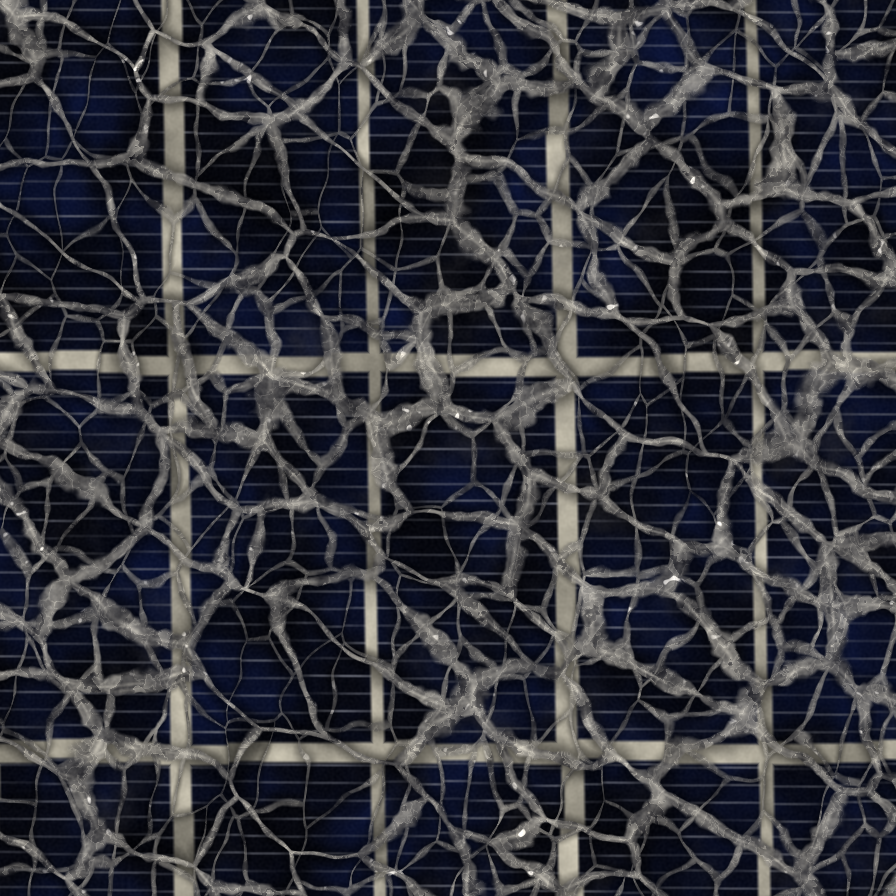
This texture is drawn by a Shadertoy shader. Its source:

```glsl
// Shattered safety glass over a dark blue solar panel with pale busbars.

vec2 hash2(vec2 p) {
    vec3 q = fract(p.xyx * vec3(0.1031, 0.1030, 0.0973));
    q += dot(q, q.yzx + 33.33);
    return fract((q.xx + q.yz) * q.zy);
}

float gradientNoise(vec2 p) {
    vec2 i = floor(p), f = fract(p);
    vec2 u = f * f * f * (f * (f * 6.0 - 15.0) + 10.0);
    vec2 o = vec2(0.0, 1.0);
    float a = dot(hash2(i) * 2.0 - 1.0, f);
    float b = dot(hash2(i + o.yx) * 2.0 - 1.0, f - o.yx);
    float c = dot(hash2(i + o.xy) * 2.0 - 1.0, f - o.xy);
    float d = dot(hash2(i + o.yy) * 2.0 - 1.0, f - o.yy);
    return mix(mix(a, b, u.x), mix(c, d, u.x), u.y);
}

float fbm(vec2 p) {
    float sum = 0.0, amp = 0.6;
    for (int i = 0; i < 4; i++) {
        sum += amp * gradientNoise(p);
        p = mat2(1.6, 1.2, -1.2, 1.6) * p + 17.0;
        amp *= 0.55;
    }
    return sum;
}

// Voronoi shards: x is the distance to the nearest edge, yz a random pair per shard
vec3 shards(vec2 p) {
    vec2 cell = floor(p), f = fract(p), nearest = vec2(0.0), id = cell;
    float best = 9.0, edge = 9.0;
    for (int j = -1; j <= 1; j++)
    for (int i = -1; i <= 1; i++) {
        vec2 g = vec2(i, j);
        vec2 r = g + hash2(cell + g) - f;
        if (dot(r, r) < best) { best = dot(r, r); nearest = r; id = cell + g; }
    }
    for (int j = -2; j <= 2; j++)
    for (int i = -2; i <= 2; i++) {
        vec2 g = vec2(i, j);
        vec2 r = g + hash2(cell + g) - f;
        vec2 across = r - nearest;
        if (dot(across, across) > 1e-4)
            edge = min(edge, dot(0.5 * (r + nearest), normalize(across)));
    }
    return vec3(edge, hash2(id + 71.0));
}

float band(float dist, float halfWidth, float blur) {
    return 1.0 - smoothstep(halfWidth - blur, halfWidth + blur, abs(dist));
}

// Cell face, thin printed fingers and wide busbars
vec3 panel(vec2 p, float px) {
    float patches = smoothstep(-0.25, 0.4, fbm(p * 7.0 + 5.0));
    vec3 col = mix(vec3(0.025, 0.03, 0.06), vec3(0.045, 0.075, 0.2), patches);

    float finger = (fract(p.y * 51.0 + 0.15 * p.x) - 0.5) / 51.0;
    float wear = 0.45 + 0.6 * gradientNoise(p * vec2(14.0, 51.0));
    col = mix(col, vec3(0.42, 0.43, 0.47), clamp(wear, 0.1, 0.8) * band(finger, 0.0014, 0.0006 + px * 0.6));

    float column = (p.x + 0.016 * p.y - 0.207) / 0.216;
    float halfBar = mod(floor(column + 0.5), 2.0) < 0.5 ? 0.0115 : 0.007;
    float vertical = band((fract(column + 0.5) - 0.5) * 0.216, halfBar, 0.0015 + px);
    float row = (fract((p.y - 0.16) / 0.434 + 0.5) - 0.5) * 0.434;
    float bars = max(vertical, band(row, 0.011, 0.0015 + px));
    vec3 metal = vec3(0.66, 0.64, 0.58) * (1.0 + 0.35 * fbm(p * 22.0));
    return mix(col, metal, bars);
}

void mainImage(out vec4 fragColor, in vec2 fragCoord) {
    float px = 1.0 / iResolution.y;
    vec2 uv = fragCoord * px;
    vec2 p = uv + 0.045 * vec2(gradientNoise(uv * 5.0), gradientNoise(uv * 5.0 + 40.0))
                + 0.014 * vec2(gradientNoise(uv * 22.0), gradientNoise(uv * 22.0 + 60.0));

    // Long falling cracks, crossed by steep finer ones
    vec3 large = shards(vec2(dot(p, vec2(0.84, -0.54)) * 7.0, dot(p, vec2(0.54, 0.84)) * 12.0));
    vec3 small = shards(vec2(dot(p, vec2(0.97, -0.24)) * 19.0, dot(p, vec2(0.24, 0.97)) * 11.0) + 30.0);
    float crush = smoothstep(-0.3, 0.35, fbm(uv * 4.5 + 9.0) + 0.12 * (uv.x - 0.4));
    float ragged = 0.5 + 1.1 * gradientNoise(uv * 30.0) + 0.7 * gradientNoise(uv * 75.0);
    float largeWidth = max(0.025, mix(0.03, 0.15, crush) * (0.4 + ragged));
    float smallWidth = max(0.015, mix(0.02, 0.11, crush) * (0.3 + ragged));
    float largeCrack = 1.0 - smoothstep(largeWidth * 0.55, largeWidth + px * 8.0, large.x);
    float smallCrack = 1.0 - smoothstep(smallWidth * 0.5, smallWidth + px * 12.0, small.x);
    float glass = max(largeCrack, smallCrack * mix(0.55, 0.95, crush));

    // Panel seen through shifted shards, shaded beside the cracks
    vec2 shift = (large.yz - 0.5) * 0.006 + (small.yz - 0.5) * 0.004;
    vec3 col = panel(uv + shift, px);
    float shade = smoothstep(0.0, 0.22, large.x) * smoothstep(-0.05, 0.15, small.x);
    col *= mix(0.5, 1.0, shade) * mix(0.8, 1.15, small.y);
    float haze = smoothstep(0.0, 0.45, fbm(uv * 13.0 + 25.0)) * crush;
    col = mix(col, vec3(0.31, 0.3, 0.3), 0.4 * haze);

    // Crushed facets, bright rims and glints
    vec3 facet = shards(p * vec2(58.0, 46.0) + 3.0 * fbm(uv * 35.0));
    float tone = 0.2 + 0.32 * facet.y + 0.6 * fbm(uv * 42.0 + 8.0) + 0.1 * crush;
    tone += 0.14 * (1.0 - smoothstep(0.0, 0.14, facet.x));
    float rim = max(1.0 - smoothstep(0.0, 0.035, large.x), 0.7 * (1.0 - smoothstep(0.0, 0.04, small.x)));
    tone += rim * (0.16 + 0.4 * gradientNoise(uv * 38.0 + 50.0));
    vec3 glassCol = mix(vec3(0.08, 0.08, 0.1), vec3(0.81, 0.79, 0.74), clamp(tone, 0.0, 1.1));
    col = mix(col, glassCol + 0.18 * col, glass * 0.9);
    float glint = smoothstep(0.27, 0.45, gradientNoise(uv * 95.0)) * smoothstep(-0.05, 0.3, gradientNoise(uv * 16.0 + 3.0));
    col += glint * glass * vec3(0.5, 0.49, 0.47);

    // Fine sensor grain
    col += 0.03 * gradientNoise(uv * 260.0);
    fragColor = vec4(clamp(col, 0.0, 1.0), 1.0);
}
```
